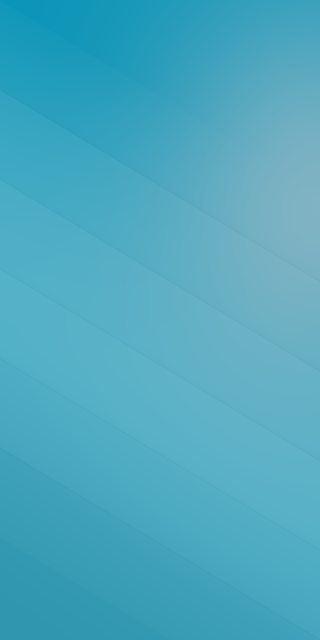
Write a WebGL 1 fragment shader that draws this background.

```glsl
precision highp float;
// Teal backdrop of slanted translucent bands under a soft pale glow.
// A colour ramp runs across the bands, each band shifts it slightly,
// and an elliptical gaussian lightens the upper right side.

uniform vec2 u_resolution;

const float SLOPE = 0.6;       // fall of the band edges per unit width
const float SPACING = 0.28;    // vertical distance between edges
const float BAND_STEP = 0.3;   // how much each band flattens the ramp

const vec3 DEEP = vec3(0.035, 0.580, 0.718);
const vec3 BRIGHT = vec3(0.322, 0.694, 0.784);
const vec3 DUSK = vec3(0.188, 0.588, 0.686);
const vec3 GLOW = vec3(0.549, 0.714, 0.769);

// Colour across the bands: deep, then bright, then muted.
vec3 bandRamp(float s) {
  float rise = sin(1.5708 * clamp(s / 3.5, 0.0, 1.0));
  float fall = smoothstep(3.3, 6.8, s);
  return mix(mix(DEEP, BRIGHT, rise), DUSK, fall);
}

// Floor with its jumps smoothed over the given width.
float softFloor(float s, float width) {
  float nearest = floor(s + 0.5);
  return nearest - 1.0 + smoothstep(-width, width, s - nearest);
}

float ellipseGlow(vec2 p, vec2 center, vec2 radius) {
  vec2 d = (p - center) / radius;
  return exp(-dot(d, d));
}

// Thin crease on each edge with a faint shadow on its upper side.
float edgeShade(float s, float width) {
  float offset = s - floor(s + 0.5);
  float crease = 1.0 - smoothstep(0.0, width, abs(offset));
  float shadow = exp(offset * 18.0) * (1.0 - smoothstep(-width, width, offset));
  float visible = smoothstep(0.2, 1.0, s) * (1.0 - smoothstep(5.2, 6.2, s));
  return (0.018 * crease + 0.008 * shadow) * visible;
}

void main() {
  // Width spans 0..1, height 0..2 measured downward.
  vec2 uv = gl_FragCoord.xy / u_resolution;
  vec2 p = vec2(uv.x, 2.0 * (1.0 - uv.y));
  float s = (p.y - SLOPE * p.x) / SPACING;
  float edgeWidth = max(0.012, 1.2 / (u_resolution.x * SPACING));

  // Stepped base gradient.
  float stepped = softFloor(s, edgeWidth) + 0.5;
  vec3 color = bandRamp(mix(s, stepped, BAND_STEP));

  // Pale light at the right, then the creases.
  float glow = ellipseGlow(p, vec2(1.0, 0.63), vec2(0.55, 0.68));
  color = mix(color, GLOW, 0.9 * glow);
  color -= edgeShade(s, edgeWidth);

  gl_FragColor = vec4(color, 1.0);
}
```
